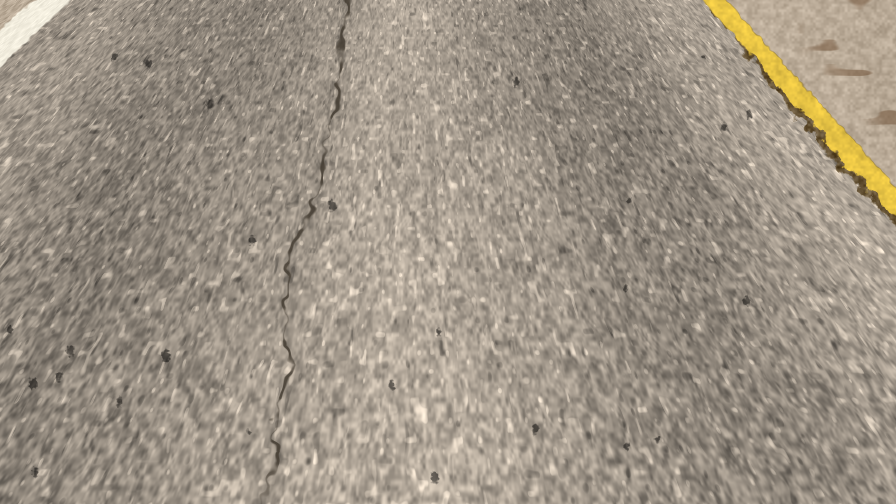
Give the GLSL for this texture, as a Shadertoy shader.

```glsl
#define VANISH vec2(0.825, 1.66)
#define GRAIN vec2(150.0, 88.0)
#define GRAIN_CONTRAST 0.42
#define TRACK_DEPTH 0.085
#define CRACK_WIDTH 0.0034
#define STONE_TINT vec3(1.0, 0.938, 0.86)
#define WHITE_PAINT vec3(0.95, 0.93, 0.87)
#define YELLOW_PAINT vec3(0.91, 0.77, 0.27)
#define SHOULDER vec3(0.73, 0.67, 0.595)
#define CRUST vec3(0.33, 0.25, 0.12)

float hash(vec2 p) {
    vec3 q = fract(vec3(p.xyx) * 0.1031);
    q += dot(q, q.yzx + 33.33);
    return fract((q.x + q.y) * q.z);
}

float noise(vec2 p) {
    vec2 i = floor(p), f = fract(p);
    f = f * f * (3.0 - 2.0 * f);
    return mix(mix(hash(i), hash(i + vec2(1, 0)), f.x),
               mix(hash(i + vec2(0, 1)), hash(i + vec2(1, 1)), f.x), f.y);
}

float fbm(vec2 p) {
    float sum = 0.0, amp = 0.5;
    for (int i = 0; i < 4; i++) {
        sum += amp * noise(p);
        p = p * 2.03 + 17.3;
        amp *= 0.5;
    }
    return sum / 0.9375;
}

float bell(float x, float centre, float width) {
    float d = (x - centre) / width;
    return exp(-d * d);
}

float segmentDistance(vec2 p, vec2 a, vec2 b) {
    vec2 pa = p - a, ba = b - a;
    return length(pa - ba * clamp(dot(pa, ba) / dot(ba, ba), 0.0, 1.0));
}

// Path of the crack, x and distance below the top edge
const vec2 CRACK[14] = vec2[14](
    vec2(0.698, -0.02), vec2(0.676, 0.104), vec2(0.671, 0.197), vec2(0.641, 0.29),
    vec2(0.637, 0.347), vec2(0.609, 0.44), vec2(0.572, 0.52), vec2(0.567, 0.60),
    vec2(0.569, 0.68), vec2(0.583, 0.72), vec2(0.551, 0.80), vec2(0.539, 0.868),
    vec2(0.551, 0.90), vec2(0.514, 1.01));

float crackDistance(vec2 p) {
    float d = 1.0;
    for (int i = 0; i < 13; i++) d = min(d, segmentDistance(p, CRACK[i], CRACK[i + 1]));
    return d;
}

// Rare dark holes, one candidate per cell
float pits(vec2 p, float aa) {
    vec2 cell = floor(p * 11.0);
    vec2 centre = (cell + 0.2 + 0.6 * vec2(hash(cell + 3.7), hash(cell + 9.1))) / 11.0;
    float radius = mix(0.003, 0.008, hash(cell + 21.0));
    float d = length((p - centre) * vec2(1.0, 0.7)) + 0.006 * (noise(p * 240.0) - 0.5);
    return step(0.87, hash(cell + 40.0)) * (1.0 - smoothstep(radius - aa, radius + aa, d));
}

void mainImage(out vec4 fragColor, in vec2 fragCoord) {
    vec2 p = fragCoord / iResolution.y;
    float aa = 1.2 / iResolution.y;
    float t = 1.0 - p.y;
    float depth = VANISH.y - p.y;
    float lane = (p.x - VANISH.x) / depth;
    vec2 ground = vec2(lane, log(depth));

    // Worn wheel tracks and the paler strips between them
    float tone = 0.612 + 0.025 * t;
    tone += 0.065 * bell(lane, -0.03, 0.19);
    tone -= TRACK_DEPTH * bell(lane, -0.53, 0.24);
    tone -= TRACK_DEPTH * bell(lane, 0.43, 0.20);
    tone += 0.06 * bell(lane, 0.80, 0.15);
    tone += 0.07 * (fbm(ground * vec2(9.0, 5.0)) - 0.5);

    // Gravel stretched toward the viewer
    vec2 g = ground * GRAIN + 400.0;
    g.x += 0.8 * noise(g * 0.4);
    float grain = 0.6 * noise(g) + 0.4 * noise(g * vec2(1.9, 1.7) + 31.0) - 0.5;
    float contrast = GRAIN_CONTRAST * mix(0.7, 1.05, t);
    float chips = smoothstep(0.74, 0.95, noise(g * 0.85 + 71.0));
    float gaps = smoothstep(0.76, 0.95, noise(g * 0.7 + 143.0));
    float value = tone + contrast * grain + 0.17 * chips - 0.12 * gaps;
    vec3 col = value * STONE_TINT;
    col *= 1.0 - 0.5 * pits(p, aa);

    // Crack with a ragged, broken outline
    vec2 wobble = vec2(noise(p * 60.0), noise(p * 60.0 + 50.0)) - 0.5;
    float crack = crackDistance(vec2(p.x, t) + 0.016 * wobble);
    float breakup = smoothstep(0.25, 0.55, noise(p * vec2(30.0, 45.0) + 8.0));
    float width = CRACK_WIDTH * mix(0.35, 1.1, breakup);
    float fade = mix(0.5, 1.0, breakup) * (1.0 - 0.6 * smoothstep(0.9, 1.0, t));
    col *= 1.0 - 0.12 * exp(-crack * 70.0);
    col = mix(col, vec3(0.26, 0.23, 0.19),
              0.85 * fade * (1.0 - smoothstep(width - aa, width + aa, crack)));

    // White line and verge in the upper left corner
    float rough = 0.006 * (noise(p * 110.0) - 0.5);
    float inner = (p.y - 0.866 - 0.964 * p.x) * 0.72 + rough;
    float outer = (p.y - 0.942 - 0.84 * p.x) * 0.76 + rough;
    col = mix(col, WHITE_PAINT + 0.12 * grain, smoothstep(-aa, aa, inner));
    col = mix(col, SHOULDER + 0.25 * grain, smoothstep(-aa, aa, outer));

    // Far shoulder with flat streaks of debris
    float left = (p.x - 1.394 - 0.86 * t) * 0.75;
    float right = (p.x - 1.44 - 0.91 * t) * 0.74 + rough;
    float fine = noise(p * 190.0) + noise(p * 90.0) - 1.0;
    vec3 verge = SHOULDER + 0.09 * fine + 0.08 * (fbm(p * 12.0) - 0.5);
    float streak = smoothstep(0.72, 0.85, noise(p * vec2(17.0, 62.0) + 5.0));
    verge = mix(verge, vec3(0.47, 0.36, 0.26), 0.6 * streak * smoothstep(0.03, 0.08, right));
    col = mix(col, verge, smoothstep(-aa, aa, right));

    // Yellow line over its crumbling dark edge
    float chew = fbm(p * 42.0) - 0.5;
    float wear = smoothstep(0.02, 0.2, t);
    float crust = left + 0.008 * wear + 0.035 * chew;
    float paint = left - 0.004 * wear + 0.03 * chew * (0.3 + wear);
    float inside = 1.0 - smoothstep(-aa, aa, right);
    col = mix(col, CRUST + 0.2 * fine, 0.8 * inside * smoothstep(-aa, aa, crust));
    vec3 yellow = YELLOW_PAINT * (1.0 + 0.1 * fine + 0.15 * chew);
    col = mix(col, yellow, inside * smoothstep(-aa, aa, paint));

    fragColor = vec4(clamp(col, 0.0, 1.0), 1.0);
}
```
